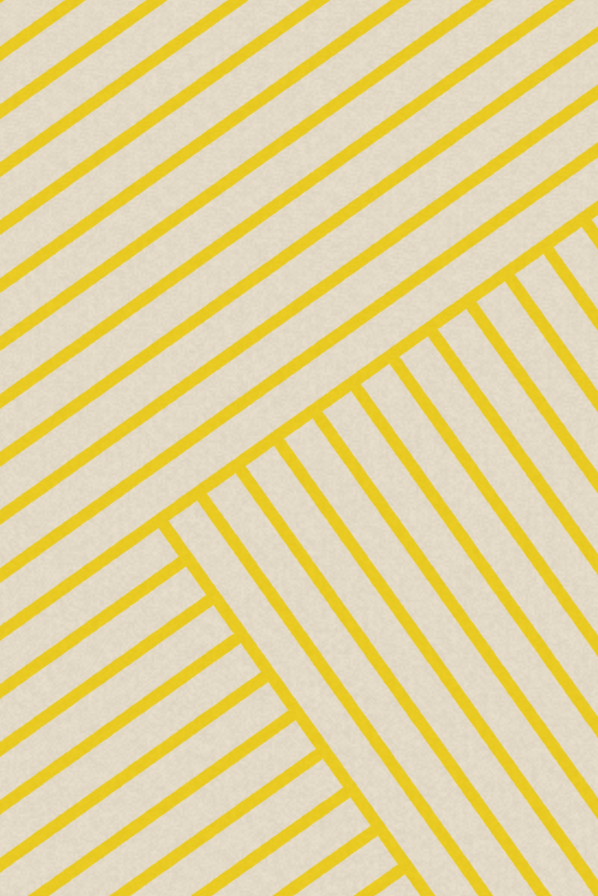
Reproduce this pattern procedurally as a Shadertoy shader.

```glsl
// Yellow diagonal stripes in three perpendicular fields on grainy cream paper.

const vec3 PAPER = vec3(0.890, 0.850, 0.780);
const vec3 YELLOW = vec3(0.912, 0.792, 0.135);

const vec2 CORNER = vec2(0.1786, 0.4202); // where the three fields meet
const float TILT = 0.6187;                // stripe angle in radians
const float SPACING = 0.0527;
const float HALF_WIDTH = 0.0068;

float hash(vec2 p) {
    return fract(sin(dot(p, vec2(127.1, 311.7))) * 43758.5453);
}

float valueNoise(vec2 p) {
    vec2 cell = floor(p);
    vec2 f = fract(p);
    f = f * f * (3.0 - 2.0 * f);
    float low = mix(hash(cell), hash(cell + vec2(1.0, 0.0)), f.x);
    float high = mix(hash(cell + vec2(0.0, 1.0)), hash(cell + 1.0), f.x);
    return mix(low, high, f.y);
}

// Coordinates along and across the tilted stripes.
vec2 toStripeAxes(vec2 p, float angle) {
    vec2 along = vec2(cos(angle), sin(angle));
    return vec2(dot(p, along), dot(p, vec2(-along.y, along.x)));
}

// Distance to the nearest of evenly spaced parallel lines.
float repeatedLine(float x, float spacing) {
    return abs(x - spacing * floor(x / spacing + 0.5));
}

// Distance to the stripe centres, with the lower right field turned.
float stripeDistance(vec2 q, float spacing) {
    float rising = repeatedLine(q.y, spacing);
    float falling = repeatedLine(q.x, spacing);
    if (q.y > 0.0) return rising;
    if (q.x > 0.0) return min(falling, abs(q.y));
    return min(rising, abs(q.x));
}

float paperGrain(vec2 p) {
    float fine = valueNoise(p * 410.0) - 0.5;
    float coarse = valueNoise(p * 170.0 + 31.7) - 0.5;
    return fine * 0.035 + coarse * 0.02;
}

void mainImage(out vec4 fragColor, in vec2 fragCoord) {
    vec2 p = fragCoord / iResolution.y;
    vec2 q = toStripeAxes(p - CORNER, TILT);

    // Stripes with a slightly rough printed edge
    float roughness = (valueNoise(p * 260.0) - 0.5) * 0.0006;
    float edge = stripeDistance(q, SPACING) - HALF_WIDTH + roughness;
    float blur = max(0.0012, 0.8 / iResolution.y);
    float ink = 1.0 - smoothstep(-blur, blur, edge);

    // Grain is fainter under the ink
    vec3 color = mix(PAPER, YELLOW, ink);
    color += paperGrain(p) * mix(1.0, 0.6, ink);
    fragColor = vec4(color, 1.0);
}
```
